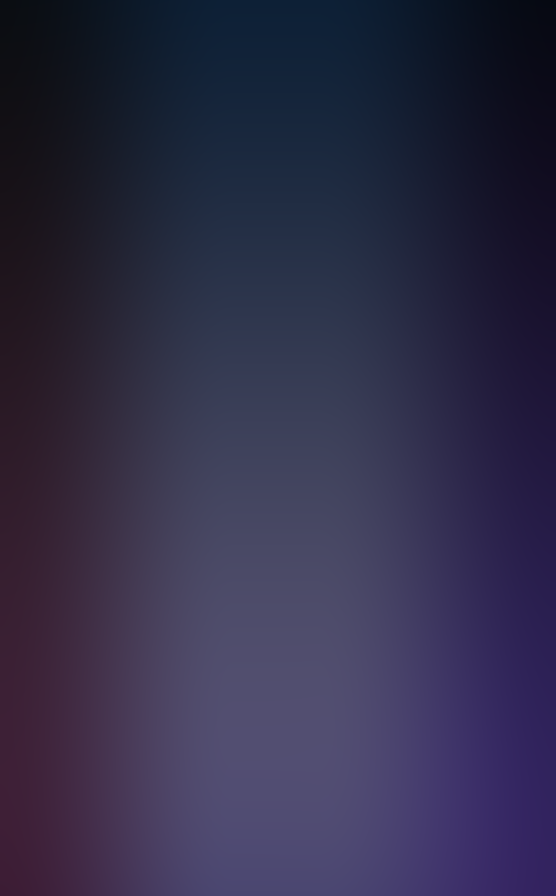
Give the GLSL for this background, as a WebGL 1 fragment shader.

```glsl
precision highp float;
// Dusky vertical gradient: blue-black top, slate centre, plum left and violet right.
uniform vec2 u_resolution;

// Cubic Bezier ramp through 0-255 colours, from top (t = 0) to bottom (t = 1)
vec3 ramp(vec3 top, vec3 upper, vec3 lower, vec3 bottom, float t) {
  float s = 1.0 - t;
  return s * s * s * top + 3.0 * s * s * t * upper
       + 3.0 * s * t * t * lower + t * t * t * bottom;
}

void main() {
  vec2 uv = gl_FragCoord.xy / u_resolution;
  float depth = 1.0 - uv.y;

  // One vertical ramp for each side and the centre
  vec3 plum = ramp(vec3(10, 13, 18), vec3(26, 16, 18),
                   vec3(71, 42, 65), vec3(60, 28, 52), depth);
  vec3 slate = ramp(vec3(13, 32, 54), vec3(32, 42, 62),
                    vec3(106, 99, 126), vec3(74, 70, 112), depth);
  vec3 violet = ramp(vec3(6, 9, 18), vec3(23, 10, 34),
                     vec3(46, 39, 94), vec3(50, 34, 92), depth);

  // Soft horizontal blend across the three ramps
  vec3 color = mix(plum, slate, smoothstep(0.0, 0.42, uv.x));
  color = mix(color, violet, smoothstep(0.57, 1.0, uv.x));

  // Faint violet glow at the lower right
  vec2 offset = (uv - vec2(0.84, 0.1)) / vec2(0.16, 0.2);
  color += vec3(3, 1, 8) * exp(-dot(offset, offset));

  gl_FragColor = vec4(color / 255.0, 1.0);
}
```
